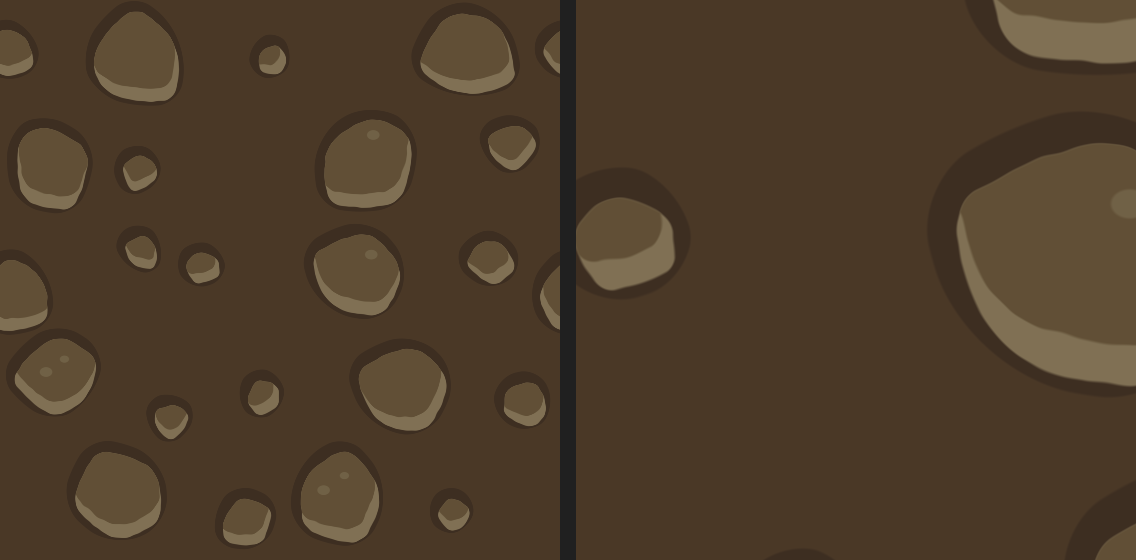
Left, the full canvas; right, a detail of the centre.
A three.js fragment shader for this texture:

```glsl
varying vec2 vUv;

#define CELLS 5.0
#define SIDES 5
#define BIG_RADIUS 0.076
#define HALO_WIDTH 0.0145
#define ROUGHNESS 0.0035
#define EDGE 0.0011
#define SOIL vec3(0.29, 0.22, 0.15)
#define HALO vec3(0.24, 0.18, 0.13)
#define FACE vec3(0.38, 0.31, 0.21)
#define RIM vec3(0.50, 0.44, 0.33)
#define SPECK vec3(0.44, 0.38, 0.275)

const float TAU = 6.2831853;

float hash(vec2 p) {
  vec3 q = fract(vec3(p.xyx) * 0.1031);
  q += dot(q, q.yzx + 33.33);
  return fract((q.x + q.y) * q.z);
}

float cellRandom(vec2 id, float salt) {
  return hash(id * 7.0 + vec2(salt * 13.7, salt * 5.3) + 2.0);
}

float valueNoise(vec2 p) {
  vec2 i = floor(p), f = fract(p);
  f = f * f * (3.0 - 2.0 * f);
  vec2 e = vec2(1.0, 0.0);
  return mix(mix(hash(i), hash(i + e.xy), f.x),
             mix(hash(i + e.yx), hash(i + e.xx), f.x), f.y);
}

float fill(float d) {
  return 1.0 - smoothstep(-EDGE, EDGE, d);
}

// Each row holds every size class once, in an order that varies by row
float stoneRadius(vec2 id) {
  float sizeClass = mod(id.x + 2.0 * id.y * id.y, CELLS);
  float t = cellRandom(id, 1.0);
  if (sizeClass < 0.5) return BIG_RADIUS * mix(0.96, 1.03, t);
  if (sizeClass < 1.5) return BIG_RADIUS * mix(0.45, 0.58, t);
  if (sizeClass < 2.5) return BIG_RADIUS * mix(0.76, 1.0, t);
  if (sizeClass < 3.5) return BIG_RADIUS * mix(0.32, 0.40, t);
  return t < 0.45 ? BIG_RADIUS * 0.36 : 0.0;
}

// Rounded intersection of bowed sides at uneven angles
float stoneDistance(vec2 p, float radius, vec2 id) {
  float corner = 0.2 * radius;
  float bow = 1.7 * radius;
  float spin = cellRandom(id, 2.0);
  float sum = 0.0;
  for (int i = 0; i < SIDES; i++) {
    float k = float(i);
    float turn = k + spin + 0.6 * cellRandom(id, 3.0 + k);
    float angle = TAU * turn / float(SIDES);
    float reach = radius * mix(0.86, 1.06, cellRandom(id, 10.0 + k));
    vec2 normal = vec2(cos(angle), sin(angle));
    float d = length(p + normal * bow) - bow - reach;
    float outside = max(d + corner, 0.0);
    sum += outside * outside;
  }
  return sqrt(sum) - corner;
}

// Two small pale dots, the second smaller
float speckMask(vec2 p, float radius, vec2 id) {
  vec2 first = radius * (vec2(cellRandom(id, 20.0), cellRandom(id, 21.0)) - 0.5);
  vec2 second = first + radius * vec2(0.5, 0.35);
  vec2 squash = vec2(0.85, 1.1);
  float d = min(length((p - first) * squash) - 0.0095,
                length((p - second) * squash) - 0.0070);
  return fill(d);
}

void main() {
  vec2 grid = vUv * CELLS;
  float halo = 0.0, body = 0.0, face = 0.0, speck = 0.0;

  for (int j = -1; j <= 1; j++) {
    float row = floor(grid.y) + float(j);
    float wrappedRow = mod(row, CELLS);
    float shift = hash(vec2(wrappedRow, 4.0));
    for (int i = -1; i <= 1; i++) {
      float column = floor(grid.x - shift) + float(i);
      vec2 id = vec2(mod(column, CELLS), wrappedRow);
      float radius = stoneRadius(id);
      if (radius <= 0.0) continue;

      // Stone placement within its cell
      float room = max(0.46 - radius * CELLS, 0.04);
      vec2 jitter = 2.0 * vec2(cellRandom(id, 15.0), cellRandom(id, 16.0)) - 1.0;
      vec2 center = vec2(column + shift, row) + 0.5 + room * jitter;
      vec2 p = (grid - center) / CELLS;
      if (length(p) > 2.2 * radius + 0.03) continue;

      // Halo leans up and left, the lit rim shows below and beside the face
      float rough = ROUGHNESS * (valueNoise(p * 75.0 + id * 31.0 + 50.0) - 0.5);
      vec2 lift = vec2(mix(-0.011, 0.005, cellRandom(id, 17.0)), 0.012 + 0.16 * radius);
      float bodyDistance = stoneDistance(p, radius, id) + 0.6 * rough;
      float faceDistance = stoneDistance(p - lift, radius, id) + rough;
      float haloDistance = stoneDistance(p - vec2(-0.004, 0.007), radius, id);

      float faceMask = fill(max(bodyDistance, faceDistance));
      halo = max(halo, fill(haloDistance - HALO_WIDTH));
      body = max(body, fill(bodyDistance));
      face = max(face, faceMask);
      if (radius > 0.033 && cellRandom(id, 18.0) < 0.25) {
        speck = max(speck, faceMask * speckMask(p - 0.5 * lift, radius, id));
      }
    }
  }

  vec3 color = mix(SOIL, HALO, halo);
  color = mix(color, RIM, body);
  color = mix(color, FACE, face);
  color = mix(color, SPECK, speck);
  gl_FragColor = vec4(color, 1.0);
}
```
